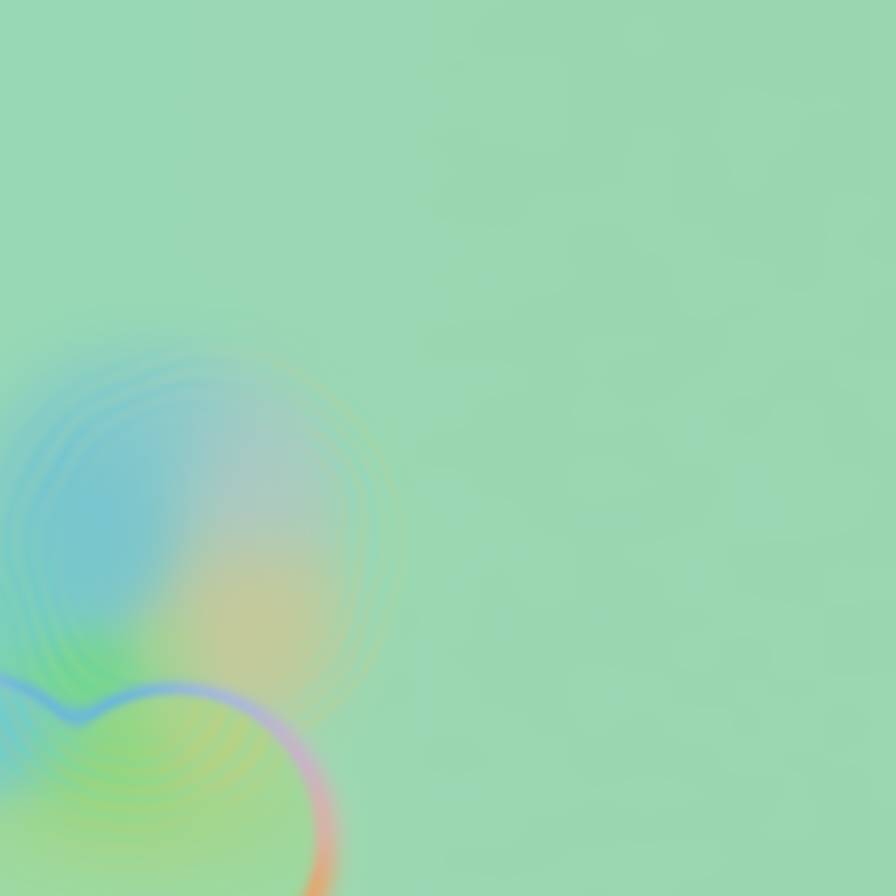
A Shadertoy shader for this texture map:

```glsl
// A soft pastel flow map: two tinted lobes on mint, split by a curved ribbon.
// Lobes are weighted blends of Gaussian colour spots with faint noisy ripples;
// the ribbon follows the smooth union of two circles and changes hue by angle.

const vec3 MINT = vec3(0.600, 0.845, 0.695);

float hash(vec2 p) {
    p = fract(p * vec2(123.34, 456.21));
    p += dot(p, p + 45.32);
    return fract(p.x * p.y);
}

float noise(vec2 p) {
    vec2 i = floor(p), f = fract(p);
    f = f * f * (3.0 - 2.0 * f);
    float low = mix(hash(i), hash(i + vec2(1, 0)), f.x);
    float high = mix(hash(i + vec2(0, 1)), hash(i + vec2(1, 1)), f.x);
    return mix(low, high, f.y);
}

float smoothMin(float a, float b, float k) {
    float h = max(k - abs(a - b), 0.0) / k;
    return min(a, b) - h * h * k * 0.25;
}

// Colour spot: rgb scaled by its Gaussian weight, weight in alpha
vec4 spot(vec2 p, vec2 center, vec2 radius, vec3 color) {
    vec2 q = (p - center) / radius;
    return vec4(color, 1.0) * exp(-dot(q, q));
}

vec3 resolveSpots(vec4 sum, vec3 base, float baseWeight) {
    return (sum.rgb + base * baseWeight) / (sum.a + baseWeight);
}

// Thin wavering rings, limited to a soft band of radii
float ripples(vec2 p, vec2 center, float radius, float band, float frequency) {
    float r = length(p - center) + 0.016 * (noise(p * 13.0) - 0.5);
    float wave = sin(r * frequency + 3.0 * noise(p * 9.0 + 4.0));
    float q = (r - radius) / band;
    return wave * exp(-q * q) * (0.4 + 0.6 * noise(p * 22.0));
}

vec3 upperLobe(vec2 p, vec3 base) {
    vec4 s = spot(p, vec2(0.110, 0.415), vec2(0.085, 0.105), vec3(0.45, 0.76, 0.82));
    s += 0.50 * spot(p, vec2(0.190, 0.510), vec2(0.085, 0.070), vec3(0.53, 0.78, 0.81));
    s += 0.80 * spot(p, vec2(0.270, 0.450), vec2(0.070, 0.085), vec3(0.69, 0.78, 0.77));
    s += spot(p, vec2(0.268, 0.310), vec2(0.075, 0.085), vec3(0.80, 0.78, 0.58));
    s += 0.70 * spot(p, vec2(0.185, 0.270), vec2(0.040, 0.045), vec3(0.66, 0.83, 0.55));
    s += spot(p, vec2(0.100, 0.245), vec2(0.065, 0.045), vec3(0.44, 0.84, 0.53));
    s += 0.50 * spot(p, vec2(0.020, 0.310), vec2(0.055, 0.080), vec3(0.44, 0.81, 0.73));
    vec3 color = resolveSpots(s, base, 0.16);

    vec2 center = vec2(0.220, 0.385);
    float side = smoothstep(0.16, 0.36, p.x);
    float rings = ripples(p, center, 0.195, 0.040, 300.0);
    color += rings * mix(vec3(-0.025, -0.006, 0.014), vec3(0.024, -0.004, -0.020), side);
    float rim = (length(p - center) - 0.228) / 0.006;
    return color + exp(-rim * rim) * side * vec3(0.028, -0.004, -0.026);
}

vec3 lowerLobe(vec2 p, vec3 base) {
    vec4 s = spot(p, vec2(0.005, 0.180), vec2(0.045, 0.050), vec3(0.43, 0.78, 0.82));
    s += 0.60 * spot(p, vec2(0.065, 0.170), vec2(0.040, 0.045), vec3(0.46, 0.82, 0.68));
    s += spot(p, vec2(0.125, 0.150), vec2(0.070, 0.055), vec3(0.54, 0.84, 0.49));
    s += 0.90 * spot(p, vec2(0.230, 0.175), vec2(0.060, 0.050), vec3(0.72, 0.82, 0.52));
    s += 0.45 * spot(p, vec2(0.160, 0.100), vec2(0.130, 0.060), vec3(0.65, 0.83, 0.51));
    vec3 inner = mix(base, vec3(0.62, 0.855, 0.60), 0.65);
    vec3 color = resolveSpots(s, inner, 0.20);
    float rings = ripples(p, vec2(0.150, 0.260), 0.145, 0.065, 270.0);
    return color + rings * vec3(0.030, -0.006, -0.024);
}

// Hue along the ribbon, from lilac through blue and pink to orange
vec3 ribbonColor(float angle) {
    vec3 c = mix(vec3(0.62, 0.76, 0.86), vec3(0.42, 0.72, 0.85), smoothstep(-1.0, -0.75, angle));
    c = mix(c, vec3(0.66, 0.72, 0.86), smoothstep(-0.45, 0.40, angle));
    c = mix(c, vec3(0.79, 0.70, 0.79), smoothstep(0.35, 1.00, angle));
    c = mix(c, vec3(0.86, 0.69, 0.66), smoothstep(0.95, 1.50, angle));
    return mix(c, vec3(0.90, 0.65, 0.43), smoothstep(1.45, 1.98, angle));
}

void mainImage(out vec4 fragColor, in vec2 fragCoord) {
    vec2 p = fragCoord / iResolution.xy;

    // Mint ground with barely visible mottling
    vec3 base = MINT + vec3(-0.002, 0.004, 0.012) * (1.0 - smoothstep(0.0, 0.6, p.x));
    base += 0.006 * (noise(p * vec2(18.0, 26.0)) - 0.5)
          * exp(-9.0 * dot(p - vec2(0.6, 0.4), p - vec2(0.6, 0.4)));

    // Signed distance to the dividing curve
    vec2 hub = vec2(0.195, 0.065);
    float d = smoothMin(length(p - hub) - 0.166,
                        length(p - vec2(-0.04, 0.08)) - 0.165, 0.03);
    float angle = atan(p.x - hub.x, p.y - hub.y);
    float right = smoothstep(0.2, 1.5, angle);

    // Lobes and the pale halo right of the curve
    vec3 color = mix(lowerLobe(p, base), upperLobe(p, base), smoothstep(-0.012, 0.008, d));
    color += vec3(0.035, 0.012, -0.005) * right * smoothstep(0.0, 0.01, d) * exp(-d * 26.0);

    // Ribbon: crisp inner edge, softer outer falloff
    float q = d / (d < 0.0 ? mix(0.008, 0.011, right) : mix(0.010, 0.021, right));
    color = mix(color, ribbonColor(angle), 0.92 * exp(-q * q));

    fragColor = vec4(clamp(color, 0.0, 1.0), 1.0);
}
```
